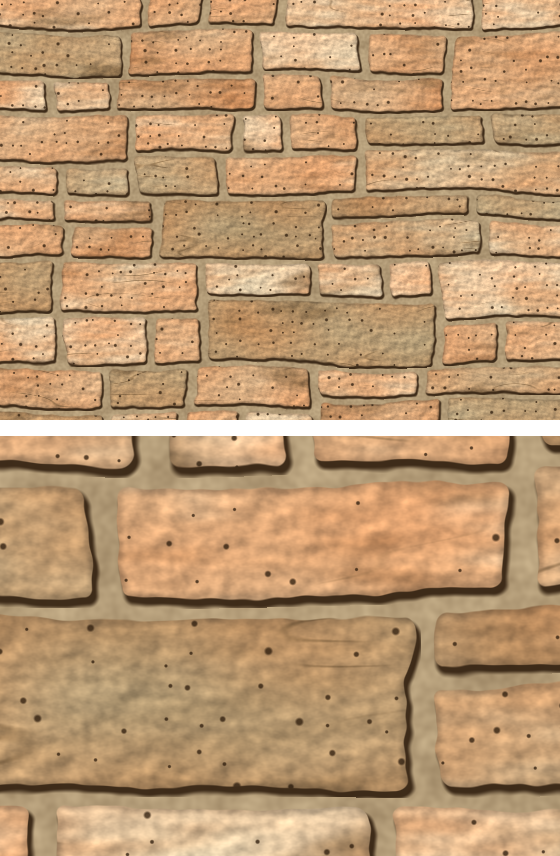
Top: the whole. Bottom: its middle third, enlarged.
This texture is drawn by a WebGL 2 fragment shader. Its source:

```glsl
#version 300 es
precision highp float;
// A wall of rough sandstone blocks bedded in pale sandy mortar.
// Recursive splitting lays out the blocks, noise wears their outlines and
// tints their faces, and a shifted outline casts the shadow in each joint.
uniform vec2 u_resolution;
out vec4 fragColor;

const vec3 LIGHT_SAND = vec3(0.91, 0.79, 0.64);
const vec3 TAN = vec3(0.86, 0.66, 0.48);
const vec3 RUST = vec3(0.71, 0.51, 0.34);
const vec3 OLIVE = vec3(0.67, 0.56, 0.40);
const vec3 STAIN = vec3(0.47, 0.36, 0.23);
const vec3 SHADOW = vec3(0.20, 0.13, 0.065);
const vec3 MORTAR_DARK = vec3(0.60, 0.51, 0.38);
const vec3 MORTAR_LIGHT = vec3(0.78, 0.69, 0.54);

vec2 hash2(vec2 p) {
    vec3 q = fract(p.xyx * vec3(0.1031, 0.1030, 0.0973));
    q += dot(q, q.yzx + 33.33);
    return fract((q.xx + q.yz) * q.zy);
}

// Gradient noise, roughly -0.7 to 0.7
float corner(vec2 cell, vec2 offset) {
    float angle = 6.2832 * hash2(cell).x;
    return dot(vec2(cos(angle), sin(angle)), offset);
}

float noise(vec2 p) {
    vec2 i = floor(p), f = p - i, e = vec2(0.0, 1.0);
    vec2 u = f * f * f * (f * (f * 6.0 - 15.0) + 10.0);
    return mix(mix(corner(i, f), corner(i + e.yx, f - e.yx), u.x),
               mix(corner(i + e.xy, f - e.xy), corner(i + e.yy, f - e.yy), u.x), u.y);
}

float fbm(vec2 p) {
    float sum = 0.0, gain = 1.0;
    for (int i = 0; i < 4; i++) {
        sum += gain * noise(p);
        p = p * 2.03 + 17.3;
        gain *= 0.5;
    }
    return sum;
}

// Shrinks the rectangle lo..hi around p until it holds a single stone
void findCell(vec2 p, inout vec2 lo, inout vec2 hi) {
    for (int i = 0; i < 12; i++) {
        vec2 size = hi - lo, rnd = hash2(lo * 91.7 + hi * 57.3 + 5.0);
        bool keepLarge = size.y < 0.31 && size.x < 0.6 && rnd.y < 0.2;
        bool wide = size.y < 0.32 && size.x > 0.8;
        bool tall = !wide && size.y > 0.155;
        bool small = !wide && !tall && size.x < mix(0.25, 0.62, rnd.y);
        if (small || (tall && keepLarge)) break;
        vec2 cut = mix(lo, hi, mix(0.36, 0.64, rnd.x));
        if (tall) {
            if (p.y < cut.y) hi.y = cut.y; else lo.y = cut.y;
        } else {
            if (p.x < cut.x) hi.x = cut.x; else lo.x = cut.x;
        }
    }
}

// Signed distance to a skewed, rounded block with a chipped outline
float stoneDistance(vec2 p, vec2 extent, vec2 seed) {
    vec2 worn = p + seed * 31.0, lean = (seed - 0.5) * vec2(0.16, 0.028);
    float radius = 0.008;
    vec2 q = abs(p + lean * p.yx) - extent + radius;
    float d = length(max(q, 0.0)) + min(max(q.x, q.y), 0.0) - radius;
    return d + 0.006 * noise(worn * vec2(13.0, 25.0)) + 0.003 * noise(worn * vec2(45.0, 60.0));
}

// Scattered round holes of varied size
float pits(vec2 p, float scale, float density, float pixel) {
    vec2 cell = floor(p * scale), kind = hash2(cell + 71.0);
    float radius = mix(0.04, 0.13, kind.y * kind.y);
    float d = length(fract(p * scale) - mix(vec2(0.25), vec2(0.75), hash2(cell)));
    return step(kind.x, density) * (1.0 - smoothstep(radius * 0.5, radius + pixel * scale, d));
}

vec3 stoneColor(vec2 p, vec2 seed, float edge, float pixel) {
    vec2 q = p + seed * 23.0;
    float tone = 0.55 + 0.5 * (seed.x - 0.5) + 0.42 * fbm(q * vec2(4.0, 8.0))
               + 0.22 * noise(q * vec2(9.0, 65.0));
    vec3 color = mix(RUST, TAN, smoothstep(0.0, 0.45, tone));
    color = mix(color, LIGHT_SAND, smoothstep(0.48, 0.95, tone));
    color = mix(color, OLIVE, 0.65 * smoothstep(0.75, 0.88, seed.y));
    color += vec3(0.04, -0.05, -0.08) * noise(q * vec2(5.0, 9.0) + 40.0);
    // Weathered stains and thin bedding cracks
    color = mix(color, STAIN, 0.65 * smoothstep(0.25, 0.75, fbm(q * vec2(3.5, 10.0) + 9.0)));
    float crack = 1.0 - smoothstep(0.0, 0.035, abs(noise(q * vec2(5.0, 26.0) + 3.0)));
    color = mix(color, STAIN, 0.55 * crack * smoothstep(0.12, 0.4, noise(q * 8.0 + 60.0)));
    // Rough face lit from the upper left
    vec2 rough = q * vec2(42.0, 62.0);
    color *= 1.0 + 0.2 * (fbm(rough) - fbm(rough + vec2(-0.25, 0.35))) + 0.09 * noise(q * 150.0);
    color = mix(color, SHADOW, 0.8 * pits(q, 38.0, 0.42, pixel));
    return color * mix(0.84, 1.0, smoothstep(0.0, 0.007, -edge));
}

void main() {
    vec2 p = gl_FragCoord.xy / u_resolution.y;
    float pixel = 1.0 / u_resolution.y;
    vec2 bent = p + 0.02 * vec2(noise(p * 4.0 + 8.0), noise(p * 3.0 + 30.0));
    vec2 lo = vec2(-0.12, -0.05), hi = vec2(u_resolution.x * pixel + 0.1, 1.06);
    findCell(bent, lo, hi);
    vec2 seed = hash2(lo * 83.0 + hi * 47.0 + 11.0), local = bent - 0.5 * (lo + hi);
    vec2 extent = 0.5 * (hi - lo) - vec2(0.012, 0.0085);
    float edge = stoneDistance(local, extent, seed);
    float shade = stoneDistance(local - vec2(0.003, -0.005), extent, seed);
    // Sandy joints, darkened under and beside each stone
    float sand = 0.55 + 0.5 * fbm(p * 24.0) + 0.35 * noise(p * 130.0);
    vec3 color = mix(MORTAR_DARK, MORTAR_LIGHT, clamp(sand, 0.0, 1.0));
    color = mix(color, SHADOW, 0.92 * (1.0 - smoothstep(-0.001, 0.004, shade)));
    float cover = 1.0 - smoothstep(-pixel, pixel, edge);
    color = mix(color, stoneColor(p, seed, edge, pixel), cover);
    fragColor = vec4(clamp(color, 0.0, 1.0), 1.0);
}
```
